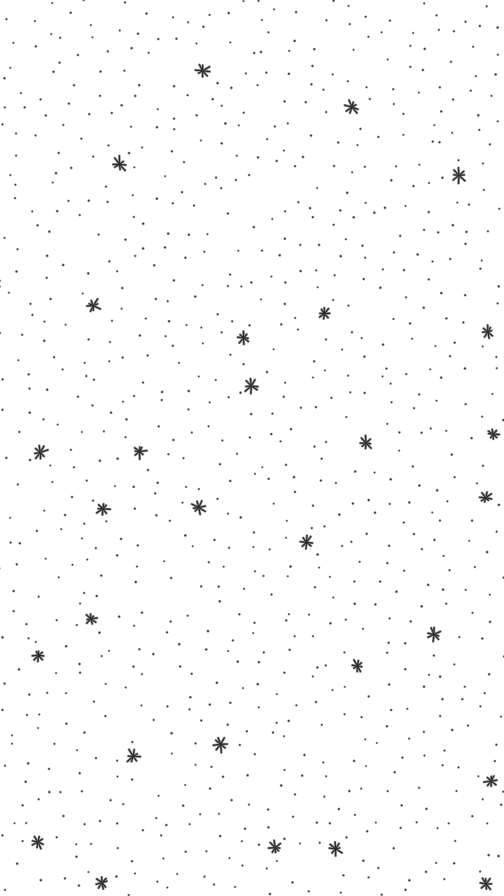
A Shadertoy shader for this pattern:

```glsl
// Small ink dots and sparse hand-drawn asterisks on white paper.
// Both are scattered one per cell of a jittered grid; each asterisk is
// a ring of rounded strokes with random lengths and angles.

float hash(vec2 p) {
    return fract(sin(dot(p, vec2(127.1, 311.7))) * 43758.5453);
}

vec2 hash2(vec2 p) {
    return vec2(hash(p), hash(p + 57.3));
}

float segmentDistance(vec2 p, vec2 a, vec2 b) {
    vec2 ab = b - a;
    return length(p - a - ab * clamp(dot(p - a, ab) / dot(ab, ab), 0.0, 1.0));
}

// Centre of the asterisk in the cell that holds p; empty cells lie far away
vec2 starCentre(vec2 p, out vec2 cell) {
    cell = floor(p / 0.225 + vec2(0.45, 0.3));
    vec2 jitter = mix(vec2(0.12), vec2(0.88), hash2(cell + 11.0));
    vec2 centre = (cell + jitter - vec2(0.45, 0.3)) * 0.225;
    return hash(cell + 31.7) < 0.86 ? centre : vec2(100.0);
}

float starDistance(vec2 p) {
    vec2 cell;
    vec2 q = p - starCentre(p, cell);
    float size = mix(0.75, 1.05, sqrt(hash(cell + 5.1)));
    float turn = 0.5 * hash(cell + 8.6) - 0.25;
    float d = 1.0;
    for (int i = 0; i < 8; i++) {
        vec2 r = hash2(cell * 3.7 + float(i) * 1.93);
        float angle = float(i) * 0.7854 + turn + 0.4 * (r.x - 0.5);
        vec2 arm = vec2(cos(angle), sin(angle)) * size;
        d = min(d, segmentDistance(q, arm * 0.001, arm * mix(0.009, 0.0165, r.y)));
    }
    return d - 0.0019;
}

float dotDistance(vec2 p) {
    // A slightly turned grid keeps the rows from lining up with the edges
    mat2 turn = mat2(0.956, 0.292, -0.292, 0.956);
    vec2 cell = floor(turn * p * 23.0);
    vec2 jitter = mix(vec2(0.14), vec2(0.86), hash2(cell));
    vec2 centre = transpose(turn) * (cell + jitter) / 23.0;

    // Leave a few cells empty and keep clear of the asterisks
    vec2 starCell;
    bool blocked = distance(centre, starCentre(centre, starCell)) < 0.024;
    if (blocked || hash(cell + 19.4) < 0.06) return 1.0;
    return distance(p, centre) - mix(0.0016, 0.0022, hash(cell + 73.2));
}

void mainImage(out vec4 fragColor, in vec2 fragCoord) {
    vec2 p = fragCoord / iResolution.x;
    float soft = 1.0 / iResolution.x;
    float d = min(starDistance(p), dotDistance(p));
    float ink = 1.0 - smoothstep(-soft, soft, d);
    fragColor = vec4(mix(vec3(1.0), vec3(0.15), ink), 1.0);
}
```
